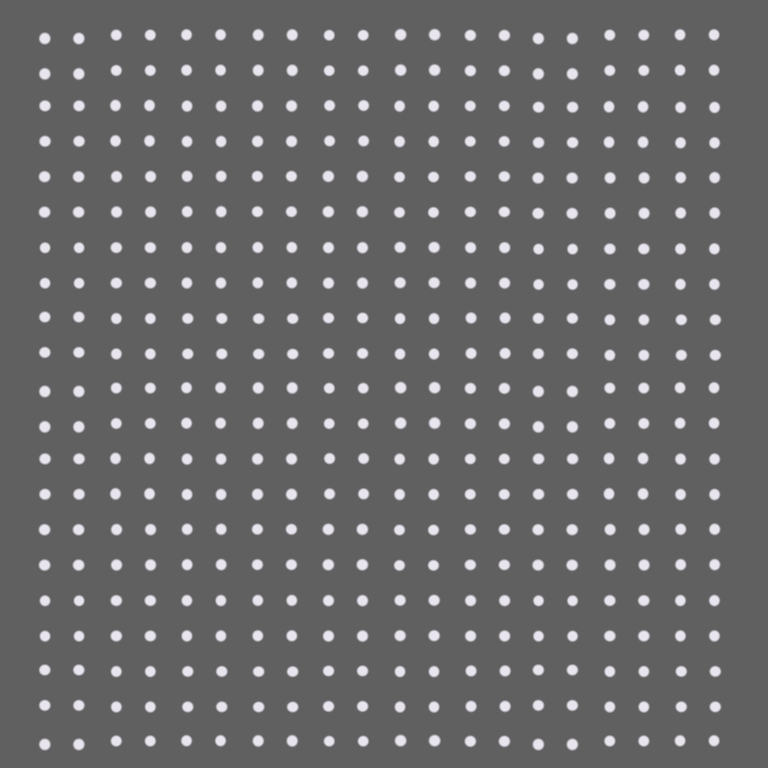
Reproduce this pattern procedurally as a Shadertoy shader.

```glsl
#define BACKGROUND vec3(0.376, 0.376, 0.376)
#define DOT_COLOR vec3(0.914, 0.898, 0.937)
#define FIRST_DOT vec2(0.0588, 0.0456)
#define BLOCK_PERIOD vec2(0.6426, 0.4596)
#define PITCH vec2(0.0924, 0.0461)
#define PAIR_GAP 0.0443
#define RADIUS 0.0070
#define SOFTNESS 0.0020
#define JITTER vec2(0.0010, 0.0005)
#define SEAM_DROP 0.0042
#define GRID_COUNT vec2(10.0, 21.0)

const vec2 BLOCK_CELLS = vec2(7.0, 10.0);

vec2 hash22(vec2 p) {
    vec3 q = fract(p.xyx * vec3(0.1031, 0.1030, 0.0973));
    q += dot(q, q.yzx + 33.33);
    return fract((q.xx + q.yz) * q.zy);
}

// Shift shared by the four dots of a tile; the first column slips at the seam
vec2 tileShift(vec2 tile, vec2 block) {
    vec2 shift = (hash22(tile + 3.0) * 2.0 - 1.0) * JITTER;
    if (tile.x < 0.5) {
        if (tile.y < 0.5) shift.y += SEAM_DROP;
        if (tile.y > 3.5) shift.y -= 0.4 * SEAM_DROP;
    }
    // The upper right block hangs slightly lower
    if (block.x > 0.5 && block.y < 0.5 && tile.y > 0.5) shift.y += 0.4 * SEAM_DROP;
    return shift;
}

float dotGrid(vec2 p) {
    // Large block, then pair column and row inside it
    vec2 margin = vec2(0.5 * PITCH.y);
    vec2 fromFirst = p - FIRST_DOT + margin;
    vec2 block = floor(fromFirst / BLOCK_PERIOD);
    vec2 local = fromFirst - block * BLOCK_PERIOD;
    vec2 cell = min(floor(local / PITCH), BLOCK_CELLS - 1.0);
    vec2 index = block * BLOCK_CELLS + cell;
    if (any(lessThan(index, vec2(0.0))) || any(greaterThanEqual(index, GRID_COUNT))) return 0.0;

    // Nearer dot of the pair
    vec2 tile = vec2(cell.x, floor(cell.y * 0.5));
    vec2 offset = local - margin - cell * PITCH - tileShift(tile, block);
    offset.x -= PAIR_GAP * step(0.5 * PAIR_GAP, offset.x);

    // Slightly uneven outlines
    vec2 stretch = 1.0 + 0.10 * (hash22(tile + 17.0) - 0.5);
    float distanceToEdge = length(offset / stretch) - RADIUS;
    float blur = max(SOFTNESS, 0.7 / iResolution.y);
    return 1.0 - smoothstep(-blur, blur, distanceToEdge);
}

void mainImage(out vec4 fragColor, in vec2 fragCoord) {
    vec2 uv = fragCoord / iResolution.xy;
    float coverage = dotGrid(vec2(uv.x, 1.0 - uv.y));
    fragColor = vec4(mix(BACKGROUND, DOT_COLOR, coverage), 1.0);
}
```
